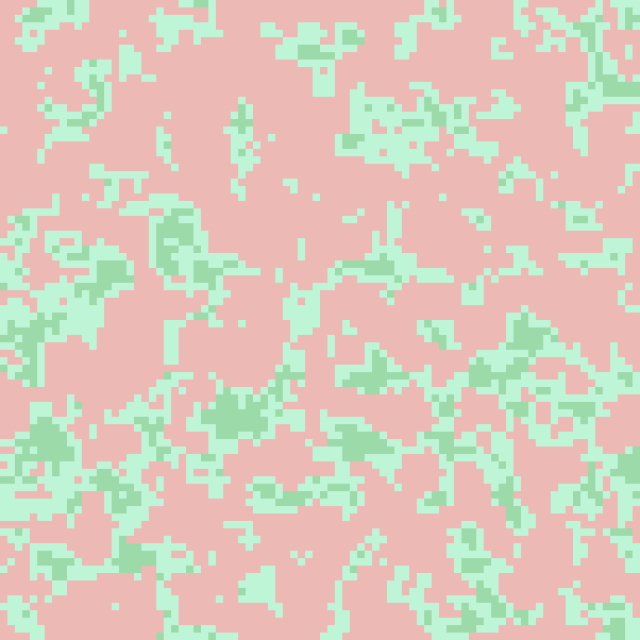
This texture is drawn by a WebGL 1 fragment shader. Its source:

```glsl
precision highp float;

uniform vec2 u_resolution;

const vec3 PINK = vec3(0.925, 0.725, 0.710);
const vec3 MINT = vec3(0.750, 0.960, 0.845);
const vec3 GREEN = vec3(0.610, 0.855, 0.665);

const float CELLS = 86.0;
const float RIDGE_SCALE = 11.0;
const float PATCH_SCALE = 17.0;
const float PATCH_WEIGHT = 0.5;
const float MINT_LEVEL = -0.466;
const float GREEN_LEVEL = 0.168;

float hash(vec2 p) {
  return fract(sin(dot(p, vec2(127.1, 311.7))) * 43758.5453);
}

float valueNoise(vec2 p) {
  vec2 i = floor(p);
  vec2 f = fract(p);
  vec2 s = f * f * (3.0 - 2.0 * f);
  float bottom = mix(hash(i), hash(i + vec2(1.0, 0.0)), s.x);
  float top = mix(hash(i + vec2(0.0, 1.0)), hash(i + vec2(1.0)), s.x);
  return mix(bottom, top, s.y);
}

// Fractal noise scaled to zero mean and unit deviation
float unitFbm(vec2 p) {
  const float DEVIATION = 0.262;
  float sum = 0.0;
  float amplitude = 1.0;
  for (int octave = 0; octave < 3; octave++) {
    sum += amplitude * (valueNoise(p) - 0.5);
    p = p * 2.03 + vec2(17.3, 41.7);
    amplitude *= 0.6;
  }
  return sum / DEVIATION;
}

// Winding ridges, broken up and thickened by smaller patches
float growth(vec2 p) {
  float ridge = -abs(unitFbm(p * RIDGE_SCALE + vec2(3.7, 8.1)));
  float patches = unitFbm(p * PATCH_SCALE + vec2(61.4, 27.9));
  return ridge + PATCH_WEIGHT * patches;
}

vec3 cellColor(vec2 cell) {
  float level = growth((cell + 0.5) / CELLS);
  vec3 color = mix(PINK, MINT, step(MINT_LEVEL, level));
  return mix(color, GREEN, step(GREEN_LEVEL, level));
}

// Flat square cells, blended over one pixel at their borders
vec3 mosaic(vec2 p, float pixel) {
  vec2 corner = p - 0.5 * pixel;
  vec2 cell = floor(corner);
  vec2 blend = clamp((corner + pixel - cell - 1.0) / pixel, 0.0, 1.0);
  vec3 bottom = mix(cellColor(cell), cellColor(cell + vec2(1.0, 0.0)), blend.x);
  vec3 top = mix(cellColor(cell + vec2(0.0, 1.0)), cellColor(cell + 1.0), blend.x);
  return mix(bottom, top, blend.y);
}

void main() {
  float pixel = CELLS / min(u_resolution.x, u_resolution.y);
  gl_FragColor = vec4(mosaic(gl_FragCoord.xy * pixel, pixel), 1.0);
}
```
